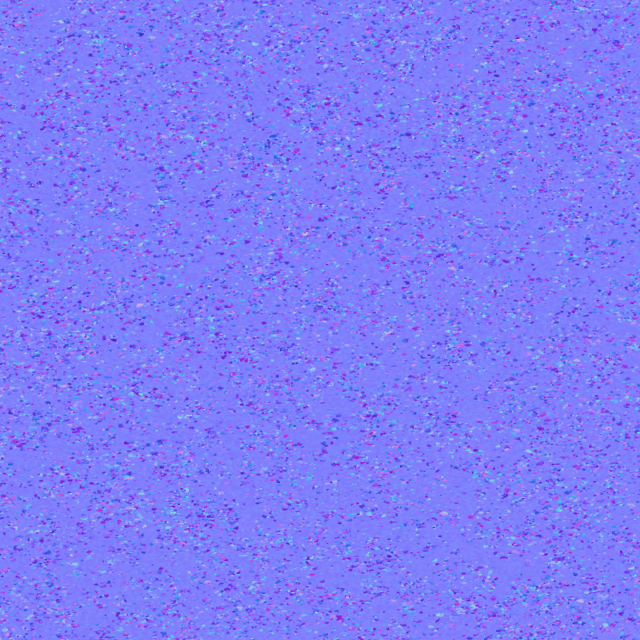
A three.js fragment shader for this texture map:

```glsl
// Tangent-space normal map of a flat surface strewn with tiny, wide, ragged chips.
// Grids of rising fineness each place sparse chips with their own facet tilt over
// a faint grain; a few nearby samples are averaged to soften the finest slivers.
varying vec2 vUv;

const int LAYERS = 5;
const vec2 COARSE_CELLS = vec2(80.0, 146.0); // chip cells across and up
const float LAYER_GROWTH = 1.27;
const vec2 RAGGED_CELLS = vec2(270.0, 430.0);
const vec2 GRAIN_CELLS = vec2(250.0, 400.0);
const vec2 GRAIN_SLOPE = vec2(0.09, 0.17);
const float FILTER_RADIUS = 0.0006;          // half spacing of the averaged samples
const vec3 FLAT_COLOUR = vec3(0.5, 0.5, 0.99);

// Sine-free hash of a lattice point, 0 to 1
float hash(vec2 p) {
  vec3 q = fract(vec3(p.xyx) * 0.1031);
  q += dot(q, q.yzx + 33.33);
  return fract((q.x + q.y) * q.z);
}

vec2 hash2(vec2 p) {
  return vec2(hash(p), hash(p + vec2(57.0, 131.0)));
}

float valueNoise(vec2 p) {
  vec2 cell = floor(p);
  vec2 f = fract(p);
  vec2 w = f * f * (3.0 - 2.0 * f);
  float low = mix(hash(cell), hash(cell + vec2(1.0, 0.0)), w.x);
  float high = mix(hash(cell + vec2(0.0, 1.0)), hash(cell + vec2(1.0, 1.0)), w.x);
  return mix(low, high, w.y);
}

vec3 encodeNormal(vec2 slope) {
  return normalize(vec3(slope, 1.0)) * 0.5 + 0.5;
}

// Share of cells that hold a chip: gathers in clumps, thins in bare patches
float chipDensity(vec2 uv) {
  float broad = valueNoise(uv * vec2(12.0, 15.0) + 71.0);
  float local = valueNoise(uv * vec2(52.0, 66.0) + 19.0);
  return clamp(0.17 + 0.10 * (broad - 0.5) + 0.45 * (local - 0.5), 0.03, 0.6);
}

// Facet slope of one chip: any direction, steeper up and down than sideways
vec2 facetSlope(vec2 id) {
  vec2 h = hash2(id + 211.0);
  float angle = 6.2832 * h.x;
  float steepness = mix(0.15, 1.15, h.y * sqrt(h.y));
  vec2 slope = steepness * vec2(0.75 * cos(angle), sin(angle));
  return slope * (slope.y > 0.0 ? 0.9 : 1.1);
}

// One grid of chips: rgb is the encoded facet, a the coverage
vec4 chipLayer(vec2 uv, vec2 cells, float seed, float density) {
  vec2 p = uv * cells;
  p.y += 0.37 * seed - 0.12 * p.x; // slight lean
  p.x += 0.5 * mod(floor(p.y), 2.0);
  vec2 id = floor(p) + seed * 17.0;
  vec2 radius = mix(vec2(0.28, 0.28), vec2(0.56, 0.52), hash2(id + 83.0));
  vec2 centre = 0.5 + (hash2(id) - 0.5) * (1.0 - 1.5 * radius);
  vec2 local = (fract(p) - centre) / radius;
  local.y += 1.2 * (hash(id + 29.0) - 0.5) * local.x; // skewed outline
  float ragged = valueNoise(uv * RAGGED_CELLS + seed * 43.0) - 0.5;
  float edge = mix(length(local), abs(local.x) + abs(local.y), 0.6) - 1.0;
  edge += 1.7 * ragged;
  float present = step(hash(id + 151.0), density);
  float coverage = present * (1.0 - smoothstep(-0.25, 0.35, edge));
  vec2 bevel = vec2(0.10, 0.22) * clamp(local, -1.0, 1.0);
  vec2 slope = facetSlope(id) + bevel + vec2(0.2, 0.5) * ragged;
  return vec4(encodeNormal(slope), coverage);
}

// Faint uneven grain of the ground
vec3 groundColour(vec2 uv) {
  vec2 p = uv * GRAIN_CELLS;
  vec2 grain = vec2(valueNoise(p + 113.0), valueNoise(p + 307.0)) - 0.5;
  return FLAT_COLOUR + vec3(0.5 * GRAIN_SLOPE * grain, 0.0);
}

vec3 surfaceColour(vec2 uv) {
  vec3 colour = groundColour(uv);
  float density = chipDensity(uv);
  vec2 cells = COARSE_CELLS;
  for (int i = 0; i < LAYERS; i++) {
    vec4 chip = chipLayer(uv, cells, float(i) + 1.0, density);
    colour = mix(colour, chip.rgb, chip.a);
    cells *= LAYER_GROWTH;
  }
  return colour;
}

void main() {
  vec3 total = vec3(0.0);
  for (int i = 0; i < 4; i++) {
    vec2 corner = vec2(mod(float(i), 2.0), floor(float(i) / 2.0)) * 2.0 - 1.0;
    total += surfaceColour(vUv + corner * FILTER_RADIUS);
  }
  gl_FragColor = vec4(total / 4.0, 1.0);
}
```
